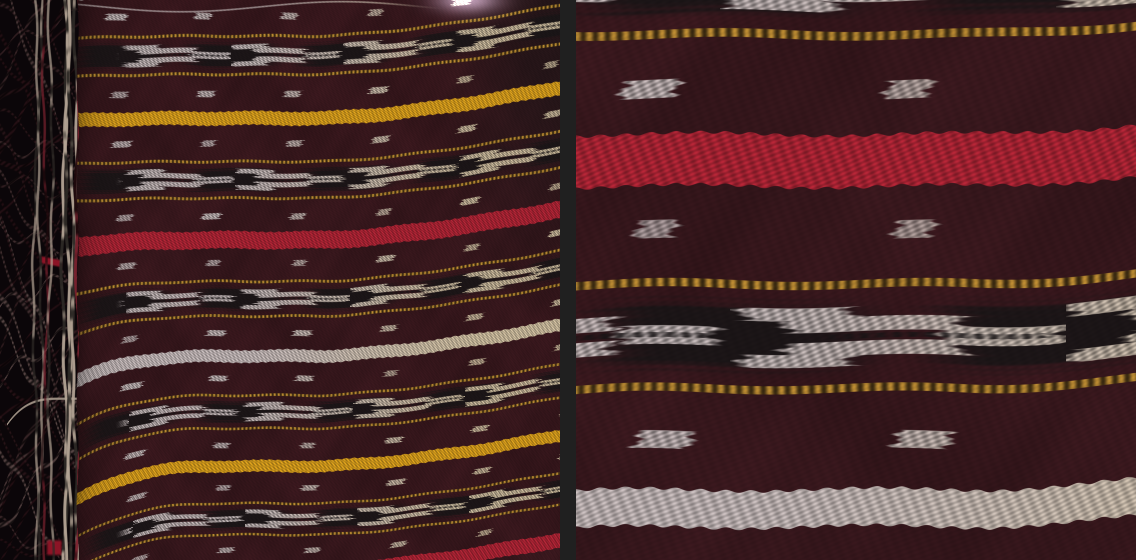
Left: the whole. Right: its middle third, enlarged.
Write a Shadertoy shader that draws this texture.

```glsl
float hash(float n) { return fract(sin(n * 127.1 + 3.7) * 4375.85); }

// Soft-edged box mask centred on zero
float box(vec2 q, vec2 halfSize, vec2 soft) {
    vec2 m = 1.0 - smoothstep(halfSize - soft, halfSize + soft, abs(q));
    return m.x * m.y;
}

// Soft-edged line mask from a distance
float line(float d, float halfWidth, float soft) {
    return 1.0 - smoothstep(halfWidth - soft, halfWidth + soft, abs(d));
}

float wear(vec2 p) {
    return sin(p.x * 23.0 + 2.0 * sin(p.y * 17.0)) * 0.5
         + sin(p.y * 61.0 + 3.0 * sin(p.x * 31.0)) * 0.3
         + sin(p.x * 140.0 + p.y * 97.0) * 0.2;
}

vec3 cloth(vec2 p, float px) {
    const vec3 maroon = vec3(0.205, 0.085, 0.105);
    const vec3 black = vec3(0.095, 0.08, 0.085);
    const vec3 gold = vec3(0.78, 0.57, 0.10);
    const vec3 crimson = vec3(0.63, 0.13, 0.19);
    vec3 bone = mix(vec3(0.70, 0.66, 0.66), vec3(0.74, 0.68, 0.57), smoothstep(0.4, 0.9, p.x));

    // Draped rows, narrowing downwards
    float sagLeft = pow(max(0.4 - p.x, 0.0) / 0.26, 2.5);
    float liftRight = pow(max(p.x - 0.57, 0.0) / 0.43, 1.5);
    float y = p.y - sagLeft * (0.004 + 0.055 * smoothstep(0.3, 0.9, p.y)) + 0.055 * liftRight;
    y += 0.0012 * sin(p.x * 41.0 + p.y * 9.0);
    float row = (0.2227 - sqrt(0.0496 - 0.0208 * (y - 0.211))) / 0.0104;
    float soft = px * 4.5;
    float weave = sin(p.x * 900.0 + row * 190.0) * sin(row * 260.0);
    float fray = sin(row * 173.0) * 0.6 + sin(row * 391.0 + p.x * 11.0) * 0.4;

    vec3 col = maroon * (1.0 + 0.10 * wear(p));
    col = mix(col, black, 0.55 * smoothstep(0.75, 1.0, p.x) * (1.0 - smoothstep(0.1, 0.6, p.y)));

    // Solid stripes cycle through three colours
    float stripeId = floor(row + 0.5);
    float s = row - stripeId;
    float kind = mod(stripeId + 3.0, 3.0);
    vec3 stripe = kind < 0.5 ? gold : kind < 1.5 ? crimson : bone;
    float stripeHalf = kind > 0.5 && kind < 1.5 ? 0.073 : 0.055;
    col = mix(col, stripe * (0.95 + 0.13 * weave), line(s + 0.004 * sin(p.x * 420.0), stripeHalf, soft));

    // Flecks above and below each stripe
    float fx = (p.x - 0.524 - 0.009 * row) / 0.154;
    float fleckId = floor(fx + 0.5);
    float vary = hash(fleckId * 3.1 + floor(row * 2.0) * 7.3);
    vec2 f = vec2((fx - fleckId) * 0.154, abs(s) - 0.198);
    f.x += fray * 0.004 + sign(s) * f.y * 0.1;
    float fleck = box(f, vec2(0.010 + 0.006 * vary + 0.006 * sagLeft, 0.026), vec2(px + 0.002, soft));
    col = mix(col, bone * (0.9 + 0.2 * weave), fleck * (0.75 + 0.2 * vary));

    // Resist-dyed band between stripes
    float bandId = floor(row);
    float b = row - bandId - 0.5;
    float along = (p.x - 0.419 - 0.006 * bandId) / 0.2;
    float motifId = floor(along);
    float m = along - motifId + 0.035 * fray;
    float shift = 0.05 * (hash(motifId + bandId * 5.7) - 0.5);
    float dark = max(smoothstep(0.5, 0.8, m), 1.0 - smoothstep(0.2, 0.55, m));
    col = mix(col, black, 0.92 * dark * line(b, 0.088 + 0.012 * fray, 0.025));

    // Forked bars, then a thin link to the next fork
    vec2 edge = vec2(0.025, soft);
    float outer = box(vec2(m - 0.18 - shift, abs(b) - 0.067), vec2(0.16, 0.019), edge);
    float inner = box(vec2(m - 0.43, abs(b) - 0.035), vec2(0.24 + shift, 0.021), edge);
    float link = box(vec2(m - 0.81, b), vec2(0.16 + shift, 0.027), edge);
    float slot = box(vec2(m - 0.62, b), vec2(0.34, 0.007), edge) * (0.65 + 0.35 * sin(p.x * 650.0));
    float pale = max(max(outer, inner), link) * smoothstep(0.205, 0.235, p.x);
    col = mix(col, bone * (0.92 + 0.2 * weave), pale * 0.93);
    col = mix(col, black, slot * 0.8 * smoothstep(0.21, 0.25, p.x));

    // Beaded gold lines bordering the band
    float bead = 0.65 + 0.35 * sin(p.x * 870.0 + bandId);
    col = mix(col, vec3(0.76, 0.57, 0.20) * bead, 0.9 * line(abs(b) - 0.15, 0.012, soft));

    // Pale hem thread and fine weave
    float hem = line(p.y - 0.012 - 0.009 * sin(p.x * 11.0 - 2.0), 0.0015, px);
    col = mix(col, bone, 0.7 * hem * (1.0 - smoothstep(0.65, 0.8, p.x)));
    return col * (1.0 + 0.07 * weave);
}

vec3 fringe(vec2 p, float px) {
    vec3 col = vec3(0.045, 0.025, 0.035);

    // Tangled loose cords
    for (int i = 0; i < 44; i++) {
        float n = float(i), r = hash(n), slope = 5.0 * (hash(n + 60.0) - 0.45);
        float d = p.y - (n + r) / 44.0 - slope * (p.x - 0.06) - 0.014 * sin(p.x * (40.0 + 50.0 * r) + n);
        float twist = 0.65 + 0.35 * sin(p.x * 500.0 + p.y * 600.0);
        vec3 cord = mix(vec3(0.15, 0.06, 0.08), vec3(0.42, 0.34, 0.33), r * r * r);
        col = mix(col, cord * twist, 0.8 * line(d / sqrt(1.0 + slope * slope), 0.0022, px));
    }

    // Crimson ends and a stray pale thread
    col = mix(col, vec3(0.55, 0.08, 0.15), box(p - vec2(0.092, 0.467 + 0.2 * (p.x - 0.09)), vec2(0.018, 0.006), vec2(0.003)));
    col = mix(col, vec3(0.55, 0.08, 0.15), box(p - vec2(0.097, 0.978), vec2(0.013, 0.013), vec2(0.004)));
    float arc = p.y - 0.712 - 0.05 * pow(max(0.11 - p.x, 0.0) / 0.1, 3.0);
    col = mix(col, vec3(0.6, 0.55, 0.5), line(arc, 0.002, px) * step(0.012, p.x));

    // Two bundles of hanging strands
    for (int i = 0; i < 9; i++) {
        float n = float(i);
        float x = i < 4 ? 0.063 + 0.009 * n : 0.090 + 0.0062 * n;
        x += 0.004 * sin(p.y * 9.0 + n * 1.7) + 0.002 * sin(p.y * 37.0 + n * 3.0);
        vec3 strand = i == 2 || i == 8 ? vec3(0.48, 0.13, 0.18) : vec3(0.70, 0.64, 0.58);
        float light = 0.25 + 0.75 * smoothstep(-0.6, 0.3, sin(p.y * 16.0 + n * 2.3) + 0.5 * sin(p.y * 130.0 + n));
        col = mix(col, strand * light, (i < 4 ? 0.7 : 0.95) * line(p.x - x, i < 4 ? 0.0022 : 0.0027, px));
    }
    return col;
}

void mainImage(out vec4 fragColor, in vec2 fragCoord) {
    vec2 p = fragCoord / iResolution.xy;
    p.y = 1.0 - p.y;
    float px = 0.8 / iResolution.y;
    float selvedge = 0.139 + 0.002 * sin(p.y * 33.0);
    vec3 col = mix(fringe(p, px), cloth(p, px), smoothstep(selvedge - px, selvedge + px, p.x));

    // Edge shadow and a small glare at the top
    col *= 1.0 - 0.3 * exp(-abs(p.x - selvedge) * 45.0) * step(selvedge, p.x);
    vec2 g = (p - vec2(0.835, 0.0)) * vec2(18.0, 45.0);
    col += vec3(0.55, 0.52, 0.6) * exp(-dot(g, g));
    fragColor = vec4(col, 1.0);
}
```
